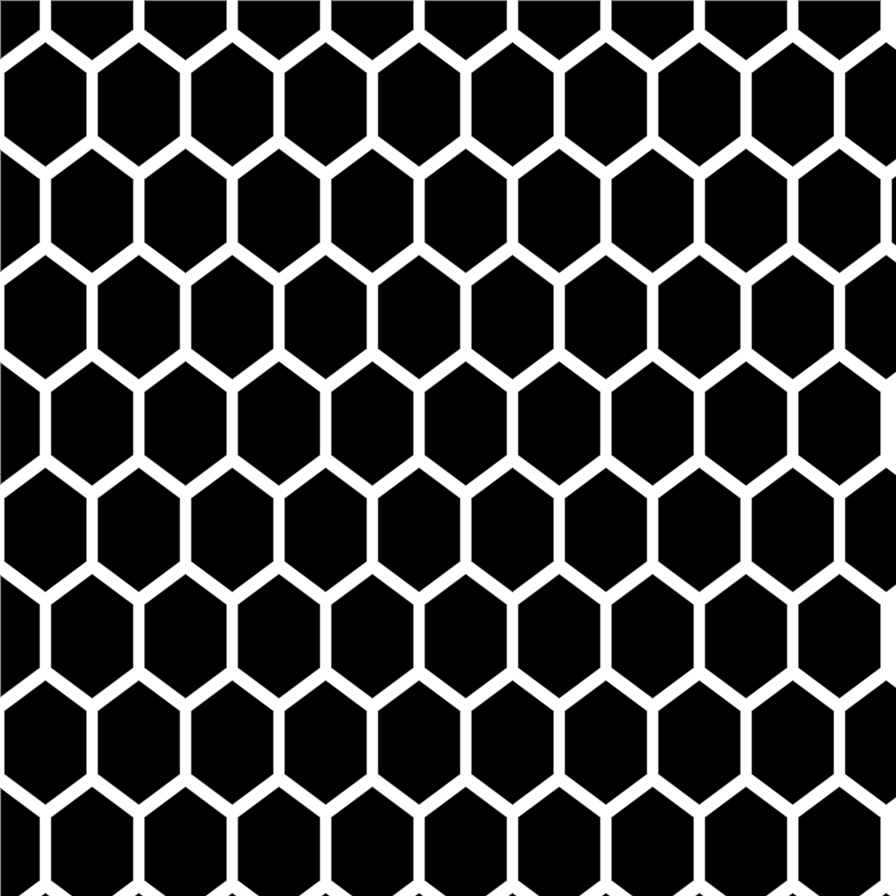
Reproduce this pattern procedurally as a Shadertoy shader.

```glsl
// Black upright hexagons in staggered rows, divided by white walls.

// Signed distance to a hexagon with a point at top and bottom.
float hexagon(vec2 p) {
    p = abs(p);
    return max(p.x - 0.0458, (p.y + 0.745 * p.x - 0.0693) / 1.247);
}

// Distance to the nearest cell of one row, counted down from the top edge.
float cellRow(vec2 p, float row) {
    vec2 pitch = vec2(0.10426, 0.11869);
    float start = mod(row, 2.0) < 0.5 ? 0.1028 : 0.0507;
    vec2 center = vec2(start + pitch.x * round((p.x - start) / pitch.x),
                       pitch.y * row - 0.0021);

    // Slivers on the right edge stay white, except in the second full row.
    if (center.x > 1.03 && row != 2.0) return 1.0;
    return hexagon(p - center);
}

void mainImage(out vec4 fragColor, in vec2 fragCoord) {
    vec2 p = fragCoord / iResolution.xy;
    p.y = 1.0 - p.y;

    // Pointed rows interlock, so test the rows above and below.
    float row = floor((p.y + 0.0021) / 0.11869);
    float dist = min(cellRow(p, row), cellRow(p, row + 1.0));

    float soft = max(0.0012, 0.75 / iResolution.y);
    float wall = smoothstep(-soft, soft, dist);

    // Faint grey hairline along the top and left edges.
    float hairline = 1.0 - smoothstep(0.0008, 0.0008 + soft, min(p.x, p.y));
    fragColor = vec4(vec3(max(wall, 0.5 * hairline)), 1.0);
}
```
